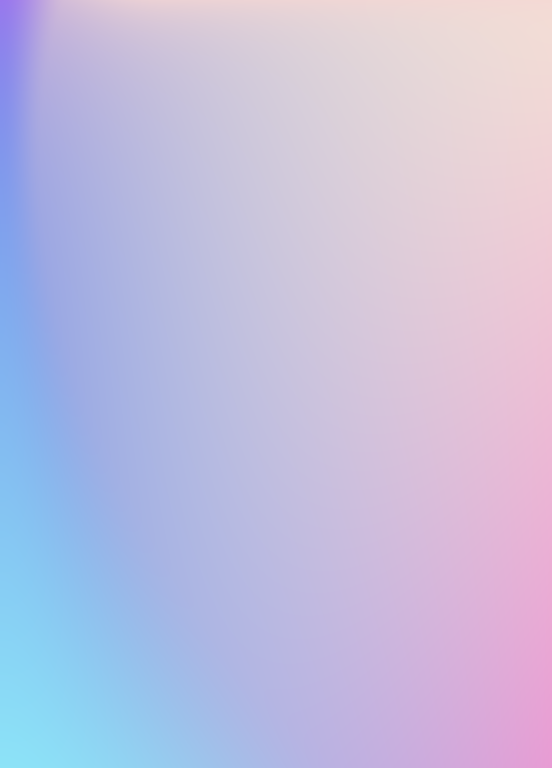
A Shadertoy shader for this background:

```glsl
// A soft pastel mesh gradient: cream top right, pink lower right, cyan lower left.
// Four vertical colour ramps are joined by a cubic across the width, then a
// violet-to-cyan wash with a curved border and a warm top glow are laid over.

// Cubic through four evenly spaced colours, with t from 0 to 3.
vec3 cubicBlend(vec3 a, vec3 b, vec3 c, vec3 d, float t) {
    float t1 = t - 1.0, t2 = t - 2.0, t3 = t - 3.0;
    return -a * t1 * t2 * t3 / 6.0 + b * t * t2 * t3 / 2.0
           - c * t * t1 * t3 / 2.0 + d * t * t1 * t2 / 6.0;
}

void mainImage(out vec4 fragColor, in vec2 fragCoord) {
    vec2 uv = fragCoord / iResolution.xy;
    float x = uv.x;
    float depth = 1.0 - uv.y; // 0 at the top edge, 1 at the bottom

    // Vertical ramps, from left to right
    vec3 periwinkle = mix(vec3(0.52, 0.62, 0.90), vec3(0.80, 0.66, 0.87), exp(-6.0 * depth));
    vec3 lavender = mix(vec3(0.59, 0.67, 0.90), vec3(0.79, 0.72, 0.85), exp(-3.5 * depth));
    vec3 mauve = mix(vec3(0.85, 0.815, 0.85), vec3(0.70, 0.70, 0.89), depth);
    vec3 rose = mix(vec3(0.95, 0.88, 0.84), vec3(0.91, 0.61, 0.83), depth);
    vec3 color = cubicBlend(periwinkle, lavender, mauve, rose, 3.0 * pow(x, 0.6));

    // Warm glow along the top edge
    float topGlow = 0.75 * exp(-28.0 * depth) * smoothstep(0.0, 0.3, x);
    color = mix(color, vec3(0.96, 0.84, 0.83), topGlow);

    // Left wash, widening into the bottom corner
    vec3 wash = mix(vec3(0.46, 0.53, 0.91), vec3(0.55, 0.89, 0.97), depth);
    wash += vec3(0.14, -0.06, 0.02) * exp(-8.0 * depth);
    float washWidth = 0.03 + 0.60 * pow(depth, 2.4) + 0.09 * exp(-5.0 * depth);
    color = mix(wash, color, smoothstep(0.0, 1.0, x / washWidth));

    fragColor = vec4(clamp(color, 0.0, 1.0), 1.0);
}
```
